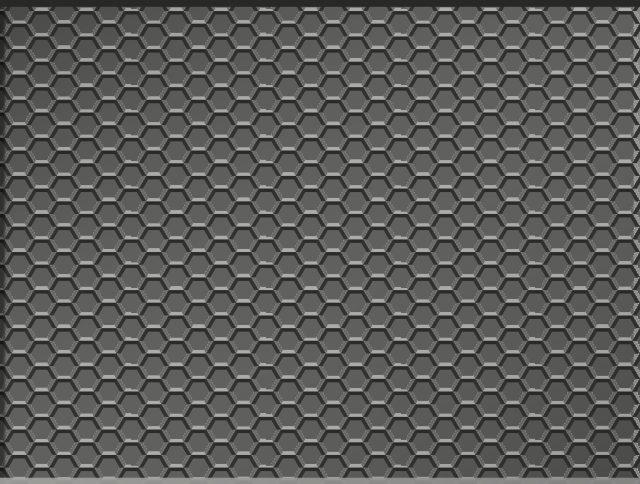
A Shadertoy shader for this pattern:

```glsl
const float COLUMNS = 28.53;
const float ROWS = 19.08;
const float SLOPE = 0.8660254;
const float WALL = 0.138;
const vec2 PITCH = vec2(2.0 * SLOPE, 1.0);

// Offset from the nearest centre of a staggered hexagon lattice.
vec2 hexLocal(vec2 p) {
    vec2 a = p - PITCH * floor(p / PITCH + 0.5);
    vec2 b = p - PITCH * (floor(p / PITCH) + 0.5);
    return dot(a, a) < dot(b, b) ? a : b;
}

// Distances to the top, upper slope, bottom and lower slope edges.
vec4 hexEdges(vec2 p) {
    float side = SLOPE * abs(p.x);
    return 0.5 - vec4(p.y, side + 0.5 * p.y, -p.y, side - 0.5 * p.y);
}

// Bevel brightness: shadowed above, lit below.
float wallTone(vec2 p, float soft) {
    vec4 e = hexEdges(p);
    float shadow = mix(0.165, 0.19, smoothstep(-soft, soft, e.x - e.y));
    float lit = mix(0.66, 0.41, smoothstep(-soft, soft, e.z - e.w));
    float turn = min(e.x, e.y) - min(e.z, e.w);
    return mix(shadow, lit, smoothstep(-soft, soft, turn));
}

float stripe(float distanceToLine, float halfWidth, float soft) {
    return 1.0 - smoothstep(halfWidth - soft, halfWidth + soft, abs(distanceToLine));
}

// Broken highlights along both edges of the lower slopes.
float rimDots(vec2 p, float soft) {
    vec4 e = hexEdges(p);
    float along = 0.5 * abs(p.x) + SLOPE * p.y;
    float dash = smoothstep(-0.2, 0.5, sin(along * 56.0));
    float rims = max(stripe(e.w - WALL, 0.018, soft), 0.7 * stripe(e.w - 0.03, 0.018, soft));
    float lowerSide = step(e.w, e.z) * step(p.y, 0.0);
    return rims * dash * lowerSide;
}

// Small uneven steps in the bottom ledges.
float wallWidth(vec2 p, vec2 centre) {
    float column = floor(centre.x / SLOPE + 0.5);
    float wobble = sin(column * 2.1 + centre.y * 1.7) + 0.5 * sin(centre.y * 4.3 - column);
    float stepped = 1.0 - step(0.5, abs(mod(column, 6.0) - 4.0));
    vec4 e = hexEdges(p);
    float ledge = step(e.z, min(e.w, e.x));
    return WALL + ledge * (0.012 * wobble - 0.045 * stepped * step(0.0, p.x));
}

float meshTone(vec2 p, float face, float soft) {
    vec2 local = hexLocal(p);
    vec4 e = hexEdges(local);
    float depth = min(min(e.x, e.y), min(e.z, e.w));
    float width = wallWidth(local, p - local);
    float seam = 0.5 * (1.0 - smoothstep(0.0, soft, depth));
    float wall = mix(wallTone(local, soft), wallTone(-local, soft), seam);
    wall *= mix(1.0, face / 0.36, 0.4);
    float tone = mix(wall, face, smoothstep(width - soft, width + soft, depth));
    return mix(tone, 0.58, 0.65 * rimDots(local, soft));
}

// Bevelled border around the sheet.
float frameTone(float tone, vec2 uv, vec2 pixel) {
    float left = 1.0 - smoothstep(0.004, 0.011, uv.x);
    float right = smoothstep(0.990 - pixel.x, 0.990 + pixel.x, uv.x);
    tone *= 1.0 - 0.45 * left;
    tone = mix(tone, tone * 1.35, right * step(0.36, tone));
    float bottom = 1.0 - smoothstep(0.013 - pixel.y, 0.013 + pixel.y, uv.y);
    float top = smoothstep(0.986 - pixel.y, 0.986 + pixel.y, uv.y);
    tone = mix(tone, mix(0.64, 0.54, uv.x), bottom * 0.9);
    return mix(tone, 0.155, top);
}

void mainImage(out vec4 fragColor, in vec2 fragCoord) {
    vec2 uv = fragCoord / iResolution.xy;
    vec2 pixel = 0.6 / iResolution.xy;
    vec2 p = vec2((uv.x * COLUMNS - 1.857) * SLOPE, uv.y * ROWS - 18.145);
    float soft = ROWS * pixel.y;

    // A broad sheen runs from lower left to upper right.
    float across = uv.x - uv.y;
    float face = 0.378 - 0.095 * across * across;
    float tone = frameTone(meshTone(p, face, soft), uv, pixel);
    fragColor = vec4(tone * vec3(1.0, 1.0, 0.982), 1.0);
}
```
